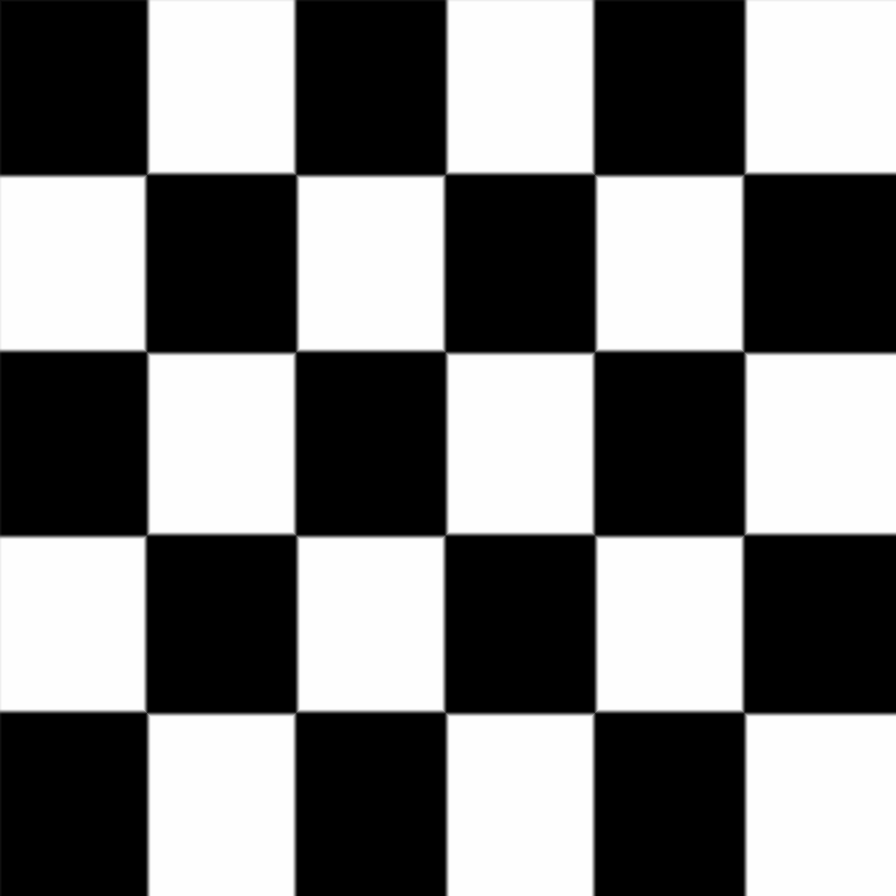
Give the GLSL for this pattern, as a WebGL 2 fragment shader.

```glsl
#version 300 es
precision highp float;

uniform vec2 u_resolution;
out vec4 fragColor;

const float COLUMNS = 6.0;
const float COLUMN_PITCH = 0.1667;
const float COLUMN_SHIFT = -0.0027;    // left edge of the first column
const float ROW_PITCH = 0.198;
const float OUTER_ROW = 2.0;           // rows on each side of the middle one
const float MIDDLE_Y = 0.5046;         // centre of the middle row
const float MIDDLE_EXTRA = 0.0065;     // additional height of the middle row
const float INK_SPREAD = 0.0014;       // growth of the black cells
const float EDGE_SOFTNESS = 0.0036;    // half width of the blurred edge
const float RIM_WIDTH = 0.003;
const float RIM_STRENGTH = 0.13;
const vec3 BLACK = vec3(0.0);
const vec3 WHITE = vec3(0.998);
const vec3 RIM_GREY = vec3(0.5);

// Signed distance to the nearest cell edge, positive in even cells.
float stripeDistance(float phase, float pitch) {
    float toEdge = (0.5 - abs(fract(phase) - 0.5)) * pitch;
    float parity = 1.0 - 2.0 * mod(floor(phase), 2.0);
    return parity * toEdge;
}

// Signed distance to the checker edges, positive in black cells.
float checkerDistance(vec2 p) {
    // Clamping at the outer cell centres lets those cells run to the border.
    float column = clamp((p.x - COLUMN_SHIFT) / COLUMN_PITCH, 0.5, COLUMNS - 0.5);
    float fromMiddle = abs(p.y - MIDDLE_Y) - 0.5 * MIDDLE_EXTRA;
    float row = min(fromMiddle / ROW_PITCH + 0.5, OUTER_ROW + 0.5);

    float across = stripeDistance(column, COLUMN_PITCH);
    float down = stripeDistance(row, ROW_PITCH);
    return sign(across * down) * min(abs(across), abs(down));
}

void main() {
    vec2 uv = gl_FragCoord.xy / u_resolution;
    float pixel = 1.0 / min(u_resolution.x, u_resolution.y);

    // Checker with soft, slightly spread ink
    float softness = max(EDGE_SOFTNESS, 0.75 * pixel);
    float ink = smoothstep(-softness, softness, checkerDistance(uv) + INK_SPREAD);
    vec3 color = mix(WHITE, BLACK, ink);

    // Faint grey rim on the top and left borders
    float toRim = min(1.0 - uv.y, uv.x);
    float rim = 1.0 - smoothstep(0.0, max(RIM_WIDTH, pixel), toRim);
    color = mix(color, RIM_GREY, RIM_STRENGTH * rim);

    fragColor = vec4(color, 1.0);
}
```
